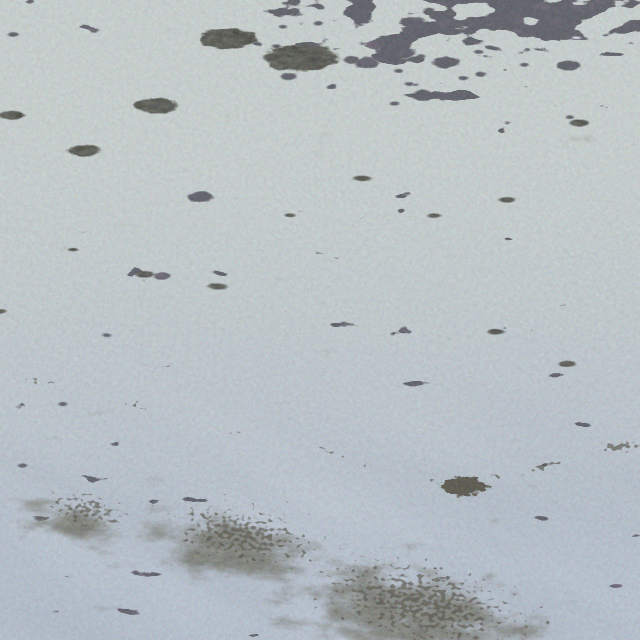
A Shadertoy shader for this texture:

```glsl
// Pale ice fading to bluish snow, with dark oval melt spots, a broken stain
// at the upper right and speckled dirt below. Ovals come from a loop, small
// drops from a jittered grid, stains and dirt from thresholded gradient noise.

#define ICE vec3(0.772, 0.802, 0.797)
#define SNOW vec3(0.705, 0.742, 0.79)
#define STAIN vec3(0.34, 0.36, 0.385)
#define STAIN_PURPLE vec3(0.46, 0.42, 0.48)
#define SPOT vec3(0.355, 0.36, 0.335)
#define DIRT vec3(0.475, 0.48, 0.445)
#define SPECK vec3(0.36, 0.35, 0.31)
#define GRAIN 0.058
#define SPOT_COUNT 16
#define SPOT_SIZE 0.058
#define SPOT_FLATNESS 0.36
#define DROP_CELL vec2(0.038, 0.021)

vec2 hash2(vec2 p) {
    p = vec2(dot(p, vec2(127.1, 311.7)), dot(p, vec2(269.5, 183.3)));
    return fract(sin(p) * 43758.5);
}

float gradientNoise(vec2 p) {
    vec2 i = floor(p), f = p - i;
    vec2 u = f * f * f * (f * (f * 6.0 - 15.0) + 10.0);
    vec2 e = vec2(0.0, 1.0);
    float a = dot(hash2(i) * 2.0 - 1.0, f);
    float b = dot(hash2(i + e.yx) * 2.0 - 1.0, f - e.yx);
    float c = dot(hash2(i + e.xy) * 2.0 - 1.0, f - e.xy);
    float d = dot(hash2(i + e.yy) * 2.0 - 1.0, f - e.yy);
    return mix(mix(a, b, u.x), mix(c, d, u.x), u.y);
}

float fbm(vec2 p) {
    float sum = 0.0, weight = 0.5;
    for (int i = 0; i < 5; i++) {
        sum += weight * gradientNoise(p);
        p = mat2(1.6, 0.3, -0.3, 1.6) * p * 1.25 + 7.3;
        weight *= 0.5;
    }
    return sum;
}

float bump(vec2 p, vec2 centre, vec2 size) {
    vec2 q = (p - centre) / size;
    return exp(-dot(q, q));
}

// Coverage of an ellipse made uneven by wobble; small ones get softer edges.
float blot(vec2 p, vec2 centre, vec2 radius, float wobble) {
    float edge = clamp(0.0016 / radius.y, 0.1, 0.6);
    float d = length((p - centre) / radius) - 1.0 + wobble;
    return 1.0 - smoothstep(-edge, edge, d);
}

float ovalSpots(vec2 p, float wobble) {
    float cover = 0.0;
    for (int i = 0; i < SPOT_COUNT; i++) {
        float n = float(i);
        vec2 centre = vec2(fract(0.47 + 0.887 * n), 0.91 - 0.03 * n + 0.06 * sin(1.7 * n));
        float smallest = mix(0.006, 0.015, hash2(vec2(n, 3.0)).x);
        float radius = max(SPOT_SIZE * exp(-0.28 * n), smallest);
        cover = max(cover, blot(p, centre, radius * vec2(1.0, SPOT_FLATNESS), wobble));
    }
    return cover;
}

// Drops of mixed size, dense below the stain and rare elsewhere
float drops(vec2 p, float wobble) {
    float cover = 0.0;
    vec2 home = floor(p / DROP_CELL);
    for (int k = 0; k < 9; k++) {
        vec2 cell = home + vec2(float(k % 3), float(k / 3)) - 1.0;
        vec2 jitter = hash2(cell), pick = hash2(cell + 51.0);
        vec2 centre = (cell + jitter) * DROP_CELL;
        float density = 0.6 * bump(centre, vec2(0.66, 0.91), vec2(0.17, 0.065));
        density += 0.01 * smoothstep(0.3, 0.6, centre.y);
        vec2 radius = DROP_CELL * vec2(0.17, 0.14) * (1.0 + 3.2 * pow(pick.y, 5.0));
        cover = max(cover, step(pick.x, density) * blot(p, centre, radius, wobble));
    }
    return cover;
}

// Three dirt patches that grow toward the lower right
float dirtField(vec2 p) {
    float field = 0.0;
    for (int i = 0; i < 3; i++) {
        float n = float(i);
        vec2 centre = vec2(0.12 + 0.22 * n + 0.02 * n * n, 0.18 - 0.036 * n * n);
        vec2 size = (0.075 + 0.055 * n) * vec2(1.0, 0.4);
        vec2 q = p + vec2(0.0, 0.18 * (p.x - centre.x));
        field = max(field, bump(q, centre, size));
    }
    return field;
}

void mainImage(out vec4 fragColor, in vec2 fragCoord) {
    vec2 p = fragCoord / iResolution.xy;
    float wobble = fbm(p * vec2(45.0, 90.0));

    // Ground gradient with faint drifts
    float drift = fbm(p * vec2(4.0, 9.0) + p.yx * 3.0);
    vec3 color = mix(SNOW, ICE, smoothstep(0.0, 0.85, p.y + 0.1 * drift));
    color += 0.06 * drift * (1.0 - smoothstep(0.1, 0.5, p.y));

    // Broken stain with two islands, its drops and glints
    float reach = length((p - vec2(0.77, 1.0)) / vec2(0.35, 0.1));
    float island = max(bump(p, vec2(0.62, 0.925), vec2(0.055, 0.025)),
                       bump(p, vec2(0.7, 0.848), vec2(0.055, 0.012)));
    float bias = max(0.2 - 0.36 * reach, 0.6 * island - 0.32);
    float lobes = 0.6 * gradientNoise(p * vec2(12.0, 34.0)) + 0.3 * gradientNoise(p * vec2(31.0, 76.0));
    float stain = smoothstep(-0.02, 0.03, lobes + 0.2 * wobble + bias);
    float tint = smoothstep(0.0, 0.4, fbm(p * vec2(25.0, 55.0) + 4.0));
    float cover = max(stain, drops(p, 0.8 * wobble));
    color = mix(color, mix(STAIN, STAIN_PURPLE, 0.25 + 0.75 * tint), 0.94 * cover);
    float glint = smoothstep(0.2, 0.35, gradientNoise(p * vec2(22.0, 95.0)));
    color = mix(color, vec3(0.84, 0.88, 0.9), glint * bump(p, vec2(0.93, 0.94), vec2(0.07, 0.02)));

    // Oval spots with mottled centres
    vec3 spotColor = SPOT + 0.25 * fbm(p * vec2(50.0, 100.0) + 5.0);
    color = mix(color, spotColor, 0.95 * ovalSpots(p, 0.6 * wobble));

    // Dirt smears, soft below and grainy above
    float field = dirtField(p);
    float smear = field + 1.2 * fbm(p * vec2(15.0, 30.0)) + 0.4 * wobble;
    vec3 dirtColor = DIRT + 0.2 * wobble;
    color = mix(color, dirtColor, 0.85 * smoothstep(0.25, 0.95, smear));

    // Loose specks above the dirt and in clumps along a shallow bent trail
    float trailY = 0.24 + 0.25 * abs(p.x - 0.725) + 0.02 * gradientNoise(p * 9.0);
    float trail = exp(-pow((p.y - trailY) / 0.008, 2.0));
    trail *= clamp(0.35 + 2.2 * gradientNoise(p * vec2(17.0, 8.0) + 9.0), 0.0, 1.25);
    float density = max(dirtField(p - vec2(0.02, 0.022)), trail);
    float speck = gradientNoise(p * vec2(115.0, 165.0)) - 0.62 + 0.75 * density;
    speck = smoothstep(-0.05, 0.25, speck) * smoothstep(0.04, 0.2, density);
    color = mix(color, SPECK, 0.65 * speck);
    color = mix(color, SPECK, 0.95 * blot(p, vec2(0.725, 0.24), vec2(0.034, 0.0145), 1.5 * wobble));

    // Fine coloured grain
    vec2 g = mat2(0.8, 0.6, -0.6, 0.8) * p * 230.0;
    vec3 grain = vec3(gradientNoise(g), gradientNoise(g + 31.3), gradientNoise(g + 67.7));
    color += GRAIN * (grain + 0.5 * gradientNoise(g * 0.55));
    fragColor = vec4(color, 1.0);
}
```
